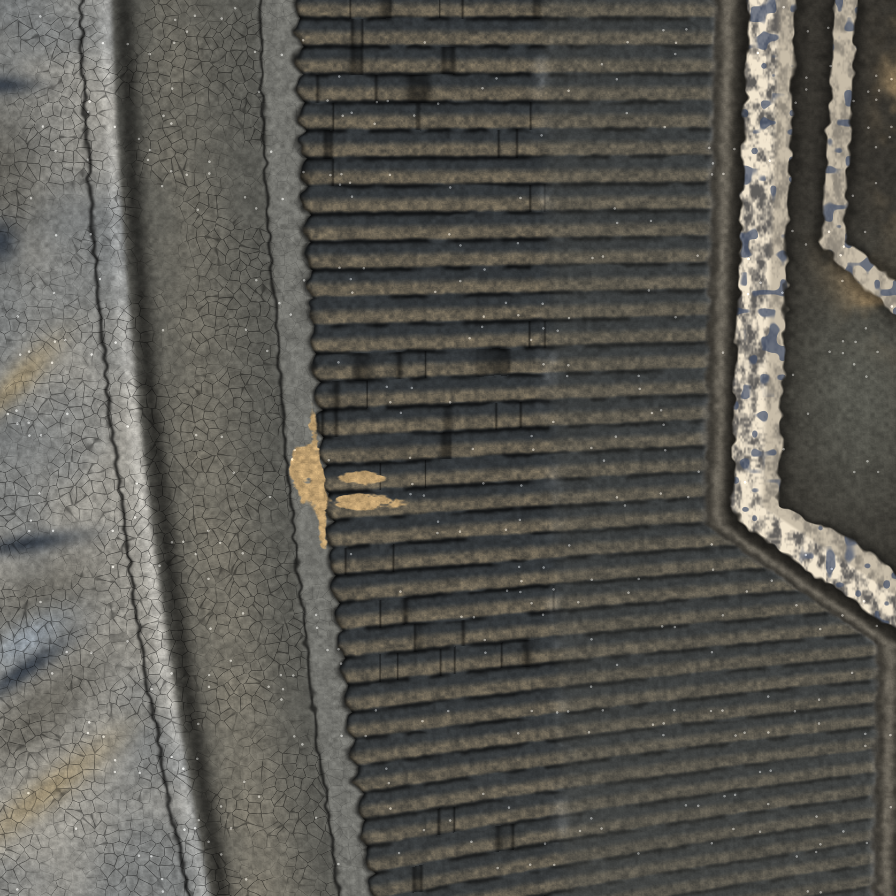
A Shadertoy shader for this texture:

```glsl
// Weathered rubber tread: cracked sidewall, fine ribs and pale raised borders.

float hash(vec2 p) { return fract(sin(dot(p, vec2(127.1, 311.7))) * 43758.5); }

float noise(vec2 p) {
  vec2 i = floor(p), f = fract(p), e = vec2(0, 1);
  f *= f * (3. - 2. * f);
  return mix(mix(hash(i), hash(i + e.yx), f.x), mix(hash(i + e), hash(i + 1.), f.x), f.y);
}

float fbm(vec2 p) {
  return .53 * noise(p) + .27 * noise(p * 2.03 + 17.) + .2 * noise(p * 4.1 + 31.);
}

// Nearly zero along the borders of scattered cells
float cellGap(vec2 p) {
  float first = 9., second = 9.;
  for (int k = 0; k < 9; k++) {
    vec2 c = floor(p) + vec2(k % 3, k / 3) - 1.;
    float d = length(c + vec2(hash(c), hash(c + 41.)) - p);
    second = min(second, max(first, d));
    first = min(first, d);
  }
  return second - first;
}

// Soft ellipse, sheared by slope
float blob(vec2 p, float x, float y, float w, float h, float slope) {
  p -= vec2(x, y);
  p = vec2(p.x, p.y - slope * p.x) / vec2(w, h);
  return exp(-dot(p, p));
}

float line(float d, float w) { return exp(-d * d / (w * w)); }

void mainImage(out vec4 fragColor, in vec2 fragCoord) {
  vec2 p = fragCoord / iResolution.xy;
  p.y = 1. - p.y; // measured downward from the top
  float x = p.x, y = p.y, px = 1. / iResolution.y;
  float grain = fbm(p * 190.), mottled = fbm(p * 22.);
  float wobble = (noise(p * 110.) - .5) * .006;

  // Signed offsets from the long boundaries
  float crack = x - .09 - .03 * y - .09 * y * y + wobble;
  float groove = x - .125 - .03 * y - .08 * y * y;
  float seam = x - .289 - .03 * y - .06 * y * y;
  float rim = x - .326 - .02 * y - .064 * y * y;
  float wall = x - .797 + .02 * y - 1.45 * clamp(y - .585, 0., .135) + wobble;
  float ridge = x - .862 + .034 * y - 1.53 * max(y - .565, 0.);
  float frame = x - .943 + .044 * y - 1.1 * max(y - .27, 0.);

  // Sidewall with worn faces, dusty ledges and shaded recesses
  vec3 col = mix(vec3(.47, .48, .48), vec3(.61, .6, .57), smoothstep(.25, .7, fbm(p * 6.) + .15 * y));
  float worn = blob(p, 0., .19, .055, .09, 0.) + blob(p, .05, .67, .07, .045, -.3)
    + blob(p, .04, .8, .08, .045, -.7);
  col = mix(col, vec3(.37, .36, .33), .8 * min(worn, 1.));
  float dust = blob(p, .02, .425, .045, .022, -.9) + blob(p, .05, .885, .08, .022, -.75);
  col = mix(col, vec3(.61, .55, .43), .8 * dust);
  col = mix(col, vec3(.58, .62, .66), .8 * blob(p, .03, .715, .05, .025, -.5));
  float shade = blob(p, 0., .095, .04, .01, 0.) + blob(p, 0., .27, .02, .025, 0.)
    + blob(p, .03, .607, .065, .011, -.15) + blob(p, .025, .75, .05, .013, -.65);
  col = mix(col, vec3(.17, .2, .24), .85 * min(shade, 1.));

  // Smooth band, crackle and long cracks
  float across = groove / (groove - seam), strip = smoothstep(.95, 1.05, across);
  vec3 band = mix(vec3(.34, .34, .32), vec3(.51, .49, .44), line(across - .42, .36) * (.1 + .5 * (y + mottled)));
  col = mix(col, mix(band, vec3(.45, .45, .43), strip), smoothstep(-.004, .004, groove));
  col *= 1. - .5 * line(groove - .014, .012);
  col += .13 * line(groove + .008, .008);
  float gap = smoothstep(0., .13, cellGap(p * 80. + mottled));
  col *= 1. - .36 * (1. - gap) * smoothstep(.25, .6, mottled) * (1. - .7 * strip);
  col *= 1. - .65 * line(crack, .0025) - .6 * line(seam + wobble, .002);

  // Ribs: blue-black hollow, dusty crest, torn crack below
  float v = 32. * (y + (x - .34) * .2 * y * y + .3 * wobble) + .33;
  float t = fract(v), mid = x - .603 - .025 * y, faded = smoothstep(-.01, .015, mid);
  float crest = smoothstep(.3, .65, t) * (1. - smoothstep(.85, 1., t));
  vec3 rib = mix(vec3(.2, .215, .225), vec3(.43, .395, .33), crest * (.55 + .6 * grain));
  rib *= 1. - .6 * line(min(t, 1. - t), .1) * smoothstep(.2, .55, noise(p * vec2(45, 90)));
  rib = mix(rib, vec3(.31, .31, .29), .3 * faded + .2 * smoothstep(.6, 1., y));
  rib *= 1. - .45 * line(noise(vec2(floor(v) * 7.3, x * 30.)) - .82, .025) * (1. - faded);
  rib += .11 * line(mid + wobble, .009) * smoothstep(.4, .7, mottled);
  float ribEdge = rim - .011 + .008 * abs(sin(3.1416 * v)) + wobble;
  col = mix(col, rib, smoothstep(-px, px, ribEdge));
  col *= 1. - .55 * line(ribEdge, .004);

  // Sunken wall, then the dark panel with dirt
  vec3 gutter = mix(vec3(.2, .19, .17), vec3(.41, .39, .35), line(wall - .016, .008));
  col = mix(col, gutter, smoothstep(-.004, .004, wall)) + .14 * line(wall, .004) * mottled;
  vec3 panel = mix(vec3(.21, .2, .18), vec3(.34, .34, .31), blob(p, .96, .44, .08, .14, 0.));
  float dirt = blob(p, .98, .34, .05, .035, .7) + blob(p, 1., .13, .02, .1, 0.);
  panel = mix(panel, vec3(.56, .48, .36), min(dirt, 1.) * smoothstep(.3, .6, mottled));
  col = mix(col, panel, smoothstep(-px, px, ridge)) * (.78 + .44 * grain);

  // Pale, chipped borders
  float outer = abs(ridge) * (1. - .45 * smoothstep(.55, .6, y)) - .026;
  float inner = abs(frame) * (1. - .35 * smoothstep(.25, .29, y)) - .012;
  float border = min(outer, inner) + wobble * 1.3;
  vec3 pale = mix(vec3(.37, .36, .35), vec3(.95, .9, .81), smoothstep(.22, .68, fbm(p * vec2(120, 75))));
  pale = mix(pale, vec3(.66, .62, .55), .6 * smoothstep(.004, .012, ridge));
  pale = mix(pale, vec3(.25, .3, .4), .7 * smoothstep(.68, .8, noise(p * 95.)));
  col *= 1. - .4 * line(max(border, 0.), .009);
  col = mix(col, pale, 1. - smoothstep(-.002, .002, border));

  // Tan scuffs around the rim and scattered grit
  float scuff = blob(p, .405, .533, .03, .009, 0.) + blob(p, .405, .561, .055, .011, 0.)
    + blob(p, .335, .525, .014, .035, 0.) + .8 * line(rim, .008) * line(y - .54, .11);
  scuff = smoothstep(.42, .6, scuff * (.4 + fbm(p * vec2(70, 110))));
  col = mix(col, vec3(.74, .62, .44) * (.75 + .5 * grain), scuff);
  vec2 cell = floor(p * 75.), spot = fract(p * 75.) - .3 - .4 * hash(cell);
  col += .3 * step(.93, hash(cell + 23.)) * (1. - smoothstep(.06, .15, length(spot)));

  fragColor = vec4(clamp(col, 0., 1.), 1);
}
```
